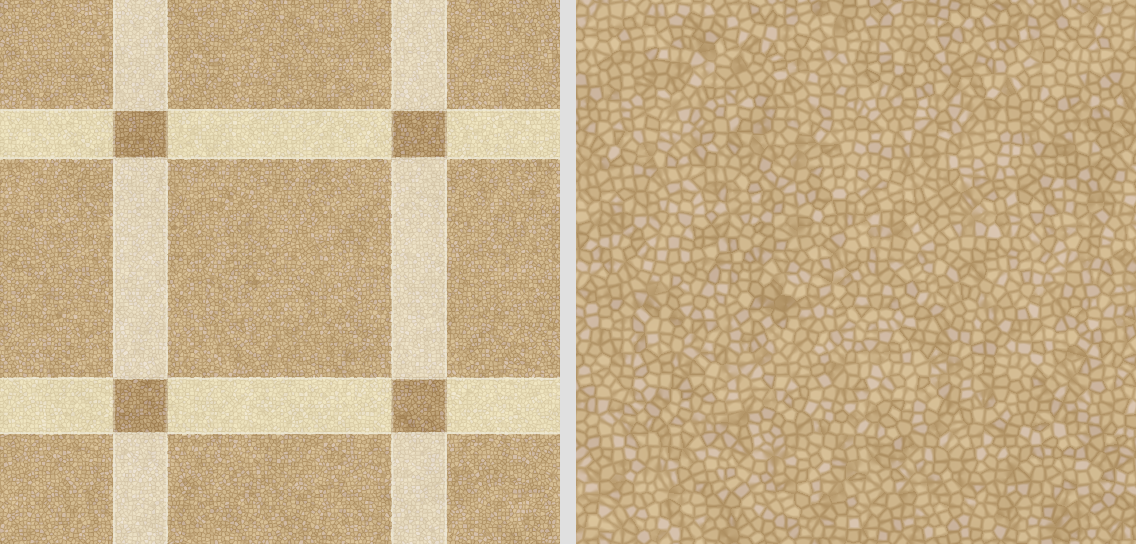
Left: the whole. Right: its middle third, enlarged.
This pattern is drawn by a WebGL 1 fragment shader. Its source:

```glsl
precision highp float;
// Looped-pile carpet in a plaid of 2 x 2 repeats: tan fields, cream bands with
// pale border lines, and darker squares where bands cross. The pile is wrapped
// cellular noise with a tone per loop, plus a soft wrapped shading noise.

uniform vec2 u_resolution;

#define COLUMN_EDGES vec4(0.2018, 0.2995, 0.6990, 0.7980)
#define ROW_EDGES vec4(0.2019, 0.3061, 0.7072, 0.7995)
#define LINE_WIDTH 0.0036
#define LOOPS vec2(144.0, 140.0)
#define PATCHES vec2(14.0, 14.0)
#define FIELD_COLOR vec3(0.768, 0.664, 0.505)
#define SQUARE_COLOR vec3(0.700, 0.585, 0.425)
#define COLUMN_COLOR vec3(0.882, 0.830, 0.725)
#define ROW_COLOR vec3(0.893, 0.846, 0.705)
#define LINE_COLOR vec3(0.930, 0.910, 0.840)
#define PILE_CONTRAST 0.125
#define GREY_SHARE 0.27

vec3 hash3(vec2 cell) {
  vec3 q = fract(cell.xyx * vec3(0.1031, 0.1030, 0.0973));
  q += dot(q, q.yxz + 33.33);
  return fract((q.xxy + q.yzz) * q.zyx);
}

// Smooth value noise that wraps after a whole number of cells.
float wrappedNoise(vec2 uv, vec2 count) {
  vec2 p = uv * count;
  vec2 cell = floor(p);
  vec2 f = fract(p);
  f = f * f * (3.0 - 2.0 * f);
  float a = hash3(mod(cell, count)).x;
  float b = hash3(mod(cell + vec2(1.0, 0.0), count)).x;
  float c = hash3(mod(cell + vec2(0.0, 1.0), count)).x;
  float d = hash3(mod(cell + vec2(1.0, 1.0), count)).x;
  return mix(mix(a, b, f.x), mix(c, d, f.x), f.y);
}

// Yarn loops: x = distance from the gap between loops, y = tone, z = tint pick.
vec3 pile(vec2 uv) {
  vec2 p = uv * LOOPS;
  vec2 cell = floor(p);
  float nearest = 8.0;
  float second = 8.0;
  vec2 loopTraits = vec2(0.0);
  for (int j = -1; j <= 1; j++) {
    for (int i = -1; i <= 1; i++) {
      vec2 neighbor = cell + vec2(float(i), float(j));
      vec3 h = hash3(mod(neighbor, LOOPS));
      vec2 center = neighbor + 0.5 + 0.85 * (h.xy - 0.5);
      float d = length(p - center);
      if (d < nearest) {
        second = nearest;
        nearest = d;
        loopTraits = vec2(h.z, fract(h.x * 7.0 + h.y * 5.0));
      } else {
        second = min(second, d);
      }
    }
  }
  return vec3(second - nearest, loopTraits);
}

// Depth inside the nearer of two bands; negative outside both.
float bandDepth(float t, vec4 edges) {
  return max(min(t - edges.x, edges.y - t), min(t - edges.z, edges.w - t));
}

float coverage(float depth, float pixel) {
  return smoothstep(-0.5 * pixel, 0.5 * pixel, depth);
}

// Pale line along the inner rim of a band.
float rim(float depth, float pixel) {
  return coverage(depth, pixel) - coverage(depth - LINE_WIDTH, pixel);
}

void main() {
  vec2 uv = gl_FragCoord.xy / u_resolution;
  vec2 pixel = 1.0 / u_resolution;
  vec3 loops = pile(uv);
  float body = smoothstep(0.0, 0.5, loops.x);

  // Loops leave the band edges slightly ragged.
  float fray = 0.0012 * (loops.y - 0.5);
  float columnDepth = bandDepth(uv.x, COLUMN_EDGES) + fray;
  float rowDepth = bandDepth(uv.y, ROW_EDGES) + fray;
  float column = coverage(columnDepth, pixel.x);
  float row = coverage(rowDepth, pixel.y);

  // Plaid of fields, bands and crossing squares.
  vec3 color = mix(mix(FIELD_COLOR, COLUMN_COLOR, column),
                   mix(ROW_COLOR, SQUARE_COLOR, column), row);
  float cream = column + row - 2.0 * column * row;

  // Pile relief, greyish loops and broad shading, all softer on the cream.
  float relief = body - 0.52 + 0.6 * (loops.y - 0.5);
  float contrast = PILE_CONTRAST * mix(1.0, 0.6, cream);
  color += contrast * relief * vec3(0.85, 1.0, 1.1);
  float grey = step(1.0 - GREY_SHARE, loops.z) * body;
  color += (grey - 0.15) * mix(1.0, 0.6, cream) * vec3(0.0, 0.01, 0.09);
  float shade = wrappedNoise(uv, PATCHES) + wrappedNoise(uv, PATCHES * 3.0) - 1.0;
  color += 0.022 * shade * mix(1.0, 0.5, cream);

  // Border lines, fainter down the sides of the squares.
  float columnLine = rim(columnDepth, pixel.x) * mix(0.85, 0.4, row);
  float rowLine = rim(rowDepth, pixel.y) * 0.85;
  float line = max(columnLine, rowLine) * mix(0.8, 1.0, body);
  color = mix(color, LINE_COLOR, line);

  gl_FragColor = vec4(clamp(color, 0.0, 1.0), 1.0);
}
```
